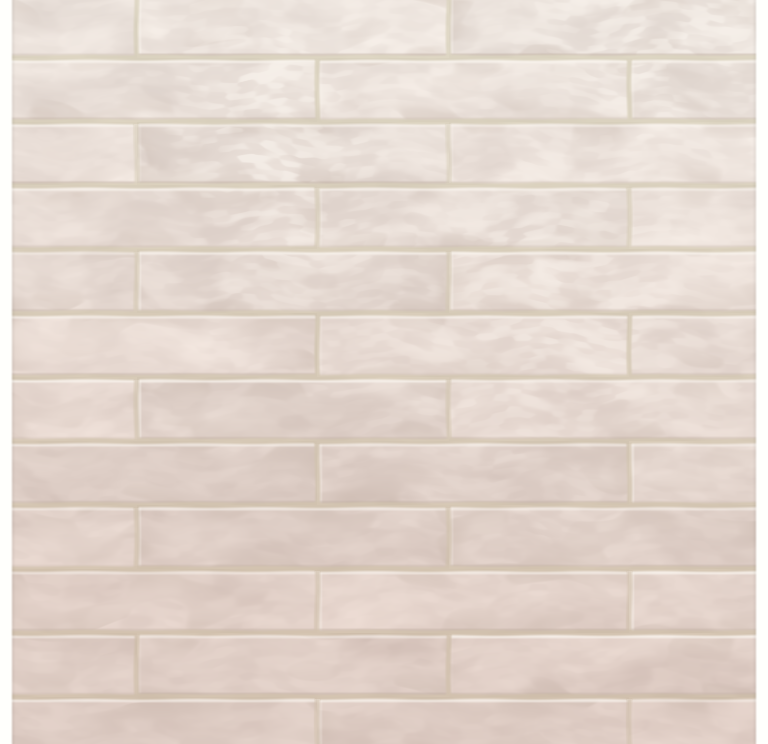
Write a Shadertoy shader that draws this texture.

```glsl
// Layout, in units of the canvas height
const float MARGIN = 0.0161;
const vec2 PITCH = vec2(0.4194, 0.0859);
const float FIRST_JOINT = 0.0635;
const float EVEN_SHIFT = 0.4265;
const float ODD_SHIFT = 0.1835;
const vec2 HALF_JOINT = vec2(0.0032, 0.0034);
const float CORNER = 0.0025;
const float SOFTNESS = 0.0016;
const float BEVEL = 0.0042;

// Glaze variation
const float TILE_VARIATION = 0.028;
const float CLOUD_STRENGTH = 0.085;
const float SCUFF_STRENGTH = 0.30;
const float GLOSS_STRENGTH = 0.65;

const vec3 PAPER = vec3(1.0, 1.0, 0.99);
const vec3 GLAZE_LOW = vec3(0.875, 0.805, 0.772);
const vec3 GLAZE_HIGH = vec3(0.922, 0.888, 0.862);
const vec3 GROUT_LOW = vec3(0.820, 0.755, 0.680);
const vec3 GROUT_HIGH = vec3(0.860, 0.830, 0.755);
const vec3 SHADOW = vec3(0.730, 0.660, 0.610);
const vec3 SHINE = vec3(0.975, 0.955, 0.930);

float hash(vec2 p) {
    vec3 q = fract(p.xyx * vec3(0.1031, 0.1030, 0.0973));
    q += dot(q, q.yzx + 33.33);
    return fract((q.x + q.y) * q.z);
}

// Cellular noise: random cell shades blended by distance
float cellNoise(vec2 p) {
    vec2 cell = floor(p);
    vec2 sum = vec2(0.0);
    for (int j = -1; j <= 1; j++)
    for (int i = -1; i <= 1; i++) {
        vec2 c = cell + vec2(i, j);
        vec2 site = c + 0.15 + 0.7 * vec2(hash(c + 17.0), hash(c + 59.0));
        float w = exp(-7.0 * dot(p - site, p - site));
        sum += w * vec2(hash(c), 1.0);
    }
    return sum.x / sum.y;
}

float roundBox(vec2 p, vec2 halfSize, float r) {
    vec2 q = abs(p) - halfSize + r;
    return length(max(q, 0.0)) + min(max(q.x, q.y), 0.0) - r;
}

float glow(vec2 p, vec2 centre, vec2 size) {
    vec2 d = (p - centre) / size;
    return exp(-dot(d, d));
}

void mainImage(out vec4 fragColor, in vec2 fragCoord) {
    vec2 p = fragCoord / iResolution.y;
    float width = iResolution.x / iResolution.y;
    float pixel = 1.0 / iResolution.y;
    float soft = SOFTNESS + 0.5 * pixel;

    // Staggered rows of tiles
    float row = floor((p.y - FIRST_JOINT) / PITCH.y);
    float odd = mod(row, 2.0);
    float shift = mix(ODD_SHIFT, EVEN_SHIFT, odd);
    vec2 grid = (p - vec2(shift, FIRST_JOINT)) / PITCH;
    vec2 id = floor(grid) + 20.0;
    vec2 local = (fract(grid) - 0.5) * PITCH;
    vec2 halfTile = 0.5 * PITCH - HALF_JOINT;
    vec2 wobble = 0.0006 * sin(p.yx * vec2(61.0, 43.0) + id.yx * 2.3);
    float edge = roundBox(local + wobble, halfTile, CORNER);
    float tile = 1.0 - smoothstep(-soft, soft, edge);

    // Light falls from the upper right
    float light = clamp(p.y * 1.25 - 0.18 + 0.14 * (p.x - 0.5), 0.0, 1.0);
    vec3 glaze = mix(GLAZE_LOW, GLAZE_HIGH, light);
    glaze += TILE_VARIATION * (hash(id) - 0.5);

    // Cloudy, brushed glaze
    vec2 q = p + id * 3.7;
    q += 0.006 * sin(q.yx * vec2(47.0, 31.0));
    float cloud = 0.6 * cellNoise(q * vec2(9.0, 19.0))
                + 0.4 * cellNoise(q * vec2(26.0, 61.0));
    float fine = cellNoise(q * vec2(48.0, 125.0));
    glaze += CLOUD_STRENGTH * (cloud - 0.5) * vec3(0.9, 1.0, 1.0);
    glaze += 0.018 * (fine - 0.5);

    // Grey scuffs, denser near tile edges
    float rim = smoothstep(-0.035, 0.0, edge);
    float scuff = smoothstep(0.54, 0.85, cellNoise(q * vec2(15.0, 34.0) + 8.0));
    scuff *= (0.25 + 0.75 * rim) * (0.4 + 0.6 * fine);
    glaze = mix(glaze, SHADOW, SCUFF_STRENGTH * scuff);

    // Rippled window reflections
    float gloss = glow(p, vec2(0.36, 0.84), vec2(0.13, 0.22))
                + glow(p, vec2(0.90, 0.96), vec2(0.18, 0.12))
                + 0.6 * glow(p, vec2(0.74, 0.61), vec2(0.20, 0.22));
    float ripple = smoothstep(0.35, 0.75, 0.55 * cloud + 0.45 * fine);
    glaze = mix(glaze, SHINE, GLOSS_STRENGTH * min(gloss, 1.0) * ripple);

    // Bright upper bevel, faint left bevel and shaded lower lip
    float fromTop = halfTile.y - local.y;
    float fromLeft = local.x + halfTile.x;
    float fromBottom = local.y + halfTile.y;
    float topBevel = 1.0 - smoothstep(0.4 * BEVEL, 1.4 * BEVEL, fromTop);
    float leftBevel = 1.0 - smoothstep(0.3 * BEVEL, 1.2 * BEVEL, fromLeft);
    float lip = 1.0 - smoothstep(0.0, BEVEL, fromBottom);
    glaze = mix(glaze, SHINE, topBevel * (0.45 + 0.35 * hash(id + 5.0)));
    glaze = mix(glaze, SHINE, leftBevel * 0.5 * hash(id + 9.0));
    glaze = mix(glaze, SHADOW, lip * (0.15 + 0.35 * hash(id + 13.0)));

    // Grout, paler in some upright joints
    vec3 grout = mix(GROUT_LOW, GROUT_HIGH, light) + 0.04 * (cloud - 0.5);
    float upright = step(halfTile.x, abs(local.x)) * step(abs(local.y), halfTile.y);
    grout = mix(grout, glaze, 0.35 * upright * hash(vec2(row, 3.0)));
    vec3 wall = mix(grout, glaze, tile);

    // White side margins
    float side = min(p.x, width - p.x) - MARGIN;
    wall *= 1.0 - 0.05 * (1.0 - smoothstep(0.0, 0.006, side));
    vec3 color = mix(PAPER, wall, smoothstep(-soft, soft, side));
    fragColor = vec4(clamp(color, 0.0, 1.0), 1.0);
}
```
